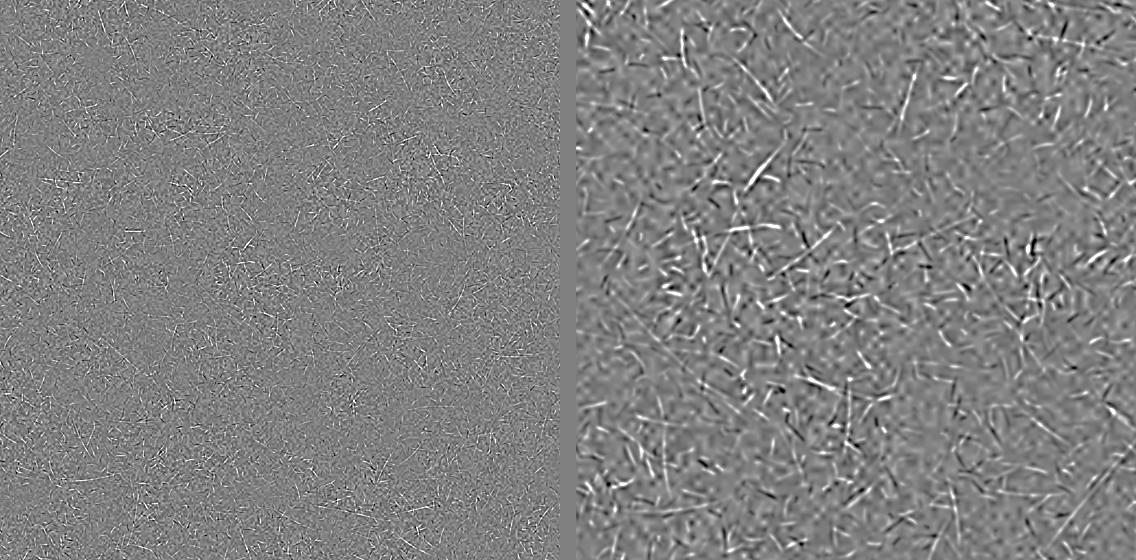
Left: the whole. Right: its middle third, enlarged.
Write a three.js fragment shader that draws this texture map.

```glsl
// Neutral grey surface map covered in crisp speckled grain and broken hairline scratches.
varying vec2 vUv;

const float TAU = 6.28318;
const float BASE_GREY = 0.499;
const float HAIR_WIDTH = 0.0014;
const int STROKES_PER_CELL = 2;

float hash(vec2 p) {
  vec3 q = fract(vec3(p.xyx) * 0.1031);
  q += dot(q, q.yzx + 33.33);
  return fract((q.x + q.y) * q.z);
}

vec2 hash2(vec2 p) {
  return vec2(hash(p), hash(p + 57.31));
}

float valueNoise(vec2 p) {
  vec2 cell = floor(p);
  vec2 f = fract(p);
  f = f * f * (3.0 - 2.0 * f);
  float low = mix(hash(cell), hash(cell + vec2(1.0, 0.0)), f.x);
  float high = mix(hash(cell + vec2(0.0, 1.0)), hash(cell + 1.0), f.x);
  return mix(low, high, f.y);
}

// Centred noise with part of its surroundings removed to crisp the grain.
float crispGrain(vec2 p, float removal) {
  vec2 e = vec2(1.0, 0.0);
  float around = valueNoise(p + e) + valueNoise(p - e)
               + valueNoise(p + e.yx) + valueNoise(p - e.yx) - 2.0;
  return valueNoise(p) - 0.5 - 0.25 * removal * around;
}

// Bright core with dark flanks that average to zero.
float ridge(float dist, float width) {
  float x = dist / width;
  return (1.0 - x * x) * exp(-0.5 * x * x);
}

// Gently bowed stroke through the origin with fading ends.
float stroke(vec2 p, float angle, float halfLength, float bend, float width) {
  vec2 dir = vec2(cos(angle), sin(angle));
  float along = dot(p, dir) / halfLength;
  float side = dot(p, vec2(-dir.y, dir.x)) + bend * halfLength * along * along;
  float fade = 1.0 - smoothstep(0.4, 1.0, abs(along));
  return ridge(side, width) * fade;
}

// Slowly turning direction shared by neighbouring strokes.
float grainAngle(vec2 p) {
  return TAU * valueNoise(p * 6.0 + 11.0);
}

// Scattered strokes; signedMix 1 gives light and dark, 0 only light ones.
float strokes(vec2 p, float cells, float spread, float signedMix, float seed) {
  vec2 q = p * cells;
  vec2 home = floor(q);
  float sum = 0.0;
  for (int j = -1; j <= 1; j++) {
    for (int i = -1; i <= 1; i++) {
      vec2 cell = home + vec2(float(i), float(j));
      for (int k = 0; k < STROKES_PER_CELL; k++) {
        vec2 id = cell + seed + 131.7 * float(k);
        vec2 centre = cell + hash2(id);
        vec2 turn = hash2(id + 19.7);
        vec2 shape = hash2(id + 73.1);
        float angle = grainAngle(centre / cells) + (turn.x - 0.5) * spread;
        float halfLength = mix(0.25, 0.95, shape.x);
        float bend = (turn.y - 0.5) * 0.4;
        float s = 2.0 * shape.y - 1.0;
        float strength = mix(pow(shape.y, 4.0), s * abs(s) + 0.08, signedMix);
        sum += strength * stroke(q - centre, angle, halfLength, bend, HAIR_WIDTH * cells);
      }
    }
  }
  return sum;
}

// Strengthens peaks over quiet ground, light ones more than dark ones.
float expandPeaks(float relief) {
  float gain = relief > 0.0 ? 6.0 : 4.0;
  return relief * (0.8 + gain * abs(relief));
}

void main() {
  vec2 p = vUv;

  // Patches of stronger and weaker relief
  float patchGain = mix(0.65, 1.35, valueNoise(p * 18.0 + 3.0));

  // Grain and short fibres
  float relief = 0.23 * crispGrain(p * 256.0, 0.6);
  relief += 0.18 * strokes(p, 90.0, 3.14, 1.0, 5.0);

  // Medium and long scratches, broken along their length
  float wear = mix(0.3, 1.4, valueNoise(p * 70.0 + 29.0));
  relief += 0.22 * wear * strokes(p, 28.0, 1.4, 0.0, 211.0);
  relief += 0.2 * wear * strokes(p, 11.0, 2.2, 0.0, 419.0);

  float grey = BASE_GREY + expandPeaks(relief * patchGain);
  gl_FragColor = vec4(vec3(clamp(grey, 0.0, 1.0)), 1.0);
}
```
